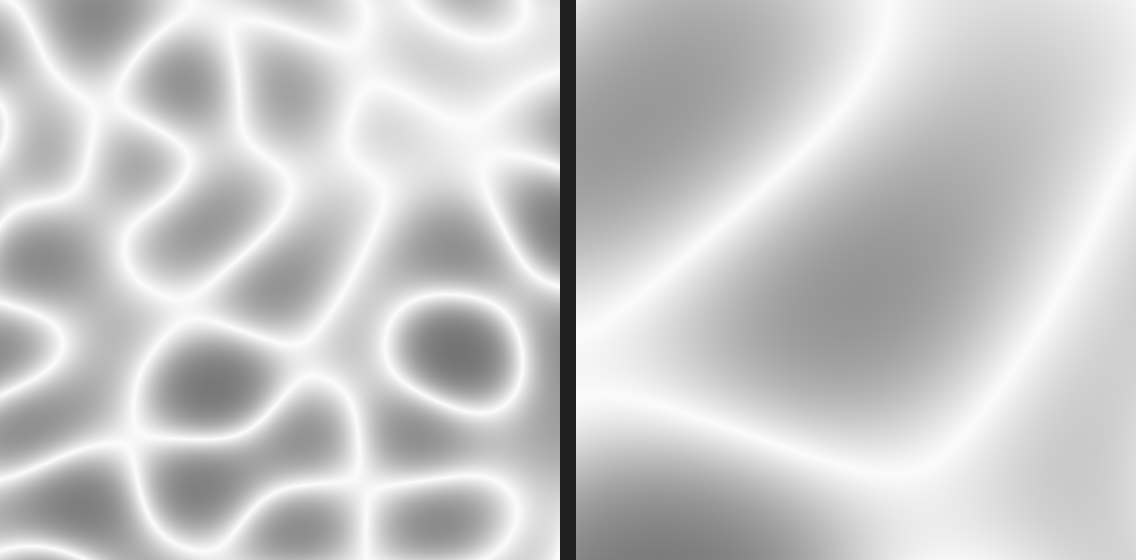
Left, the full canvas; right, a detail of the centre.
Reproduce this texture procedurally as a three.js fragment shader.

```glsl
// Soft grey ridged noise: bright smooth creases wind between dark, blurry hollows.
// Plane waves of random direction, pitch and phase add up to a smooth random field;
// its zero lines become the creases, and its distance from zero sets the shade.

#define WAVE_COUNT 28
#define MIN_PITCH 2.0       // cycles across the canvas
#define MAX_PITCH 4.0
#define SEED 3.7
#define CREASE_LEVEL 0.99   // brightness on the crease lines
#define SHADE_SLOPE 0.325   // darkening per unit of field
#define SHADE_LIMIT 0.64    // deepest possible darkening
#define CREASE_SOFTNESS 0.03

const float PI = 3.14159265;

varying vec2 vUv;

float hash(float n) {
  return fract(sin(n * 12.9898 + SEED) * 437.585);
}

// Sum of random plane waves, scaled to zero mean and unit variance.
float waveField(vec2 p) {
  float sum = 0.0;
  for (int i = 0; i < WAVE_COUNT; i++) {
    float id = float(i);
    // Spread the directions evenly over a half turn, with jitter.
    float angle = PI * (id + hash(id + 0.31)) / float(WAVE_COUNT);
    float pitch = mix(MIN_PITCH, MAX_PITCH, hash(id + 41.57));
    float phase = hash(id + 83.19);
    vec2 direction = vec2(cos(angle), sin(angle));
    sum += sin(2.0 * PI * (pitch * dot(p, direction) + phase));
  }
  return sum * sqrt(2.0 / float(WAVE_COUNT));
}

// Absolute value with a slightly rounded tip, to keep the creases smooth.
float softAbs(float x) {
  return sqrt(x * x + CREASE_SOFTNESS * CREASE_SOFTNESS);
}

// Nearly linear for small x, levelling off towards the limit.
float softLimit(float x, float limit) {
  float ratio = x / limit;
  return x / sqrt(1.0 + ratio * ratio);
}

void main() {
  float depth = SHADE_SLOPE * softAbs(waveField(vUv));
  float grey = CREASE_LEVEL - softLimit(depth, SHADE_LIMIT);
  gl_FragColor = vec4(vec3(grey), 1.0);
}
```
